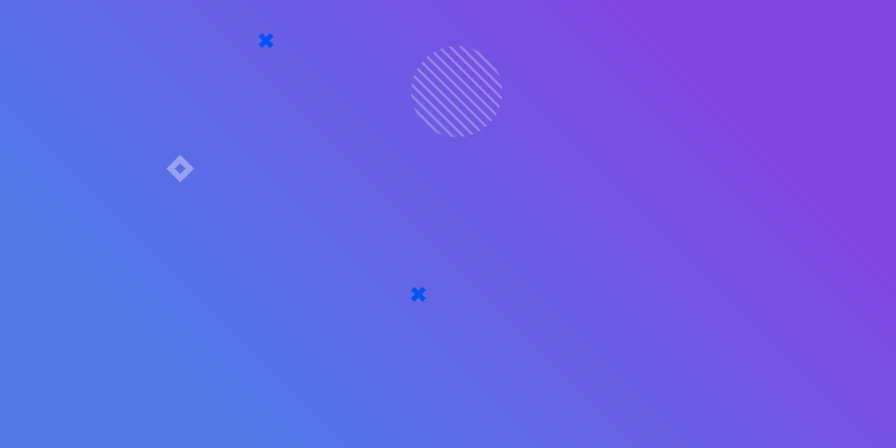
Write a Shadertoy shader that draws this background.

```glsl
#define BLUE vec3(0.32, 0.47, 0.91)
#define VIOLET vec3(0.505, 0.28, 0.88)
#define CROSS_BLUE vec3(0.0, 0.33, 0.95)
#define RAMP_START 0.65
#define RAMP_END 2.40
#define DISC_CENTER vec2(1.0195, 0.7956)
#define DISC_RADIUS 0.1016
#define STRIPE_PITCH 0.0172
#define STRIPE_HALF_WIDTH 0.0026
#define STRIPE_ALPHA 0.27
#define DIAMOND_CENTER vec2(0.4023, 0.6237)
#define DIAMOND_ALPHA 0.36

// Antialiased coverage of a signed distance in canvas heights
float coverage(float dist) {
    return clamp(0.5 - dist * iResolution.y, 0.0, 1.0);
}

float boxDistance(vec2 p, vec2 halfSize) {
    vec2 d = abs(p) - halfSize;
    return length(max(d, 0.0)) + min(max(d.x, d.y), 0.0);
}

// Turn by 45 degrees
vec2 toDiagonal(vec2 p) {
    return vec2(p.x + p.y, p.y - p.x) * 0.70711;
}

float crossDistance(vec2 p) {
    vec2 q = abs(toDiagonal(p));
    q = vec2(max(q.x, q.y), min(q.x, q.y));
    return boxDistance(q, vec2(0.0182, 0.0055));
}

float stripedDiscDistance(vec2 p) {
    float phase = toDiagonal(p).x / STRIPE_PITCH;
    float stripe = abs(fract(phase) - 0.5) * STRIPE_PITCH - STRIPE_HALF_WIDTH;
    return max(length(p) - DISC_RADIUS, stripe);
}

float hollowDiamondDistance(vec2 p) {
    vec2 q = toDiagonal(p);
    float outer = boxDistance(q, vec2(0.0218));
    float inner = boxDistance(q, vec2(0.0085));
    return max(outer, -inner);
}

void mainImage(out vec4 fragColor, in vec2 fragCoord) {
    vec2 p = fragCoord / iResolution.y;

    // Diagonal backdrop
    float ramp = (p.x + p.y - RAMP_START) / (RAMP_END - RAMP_START);
    vec3 color = mix(BLUE, VIOLET, clamp(ramp, 0.0, 1.0));

    // Translucent white ornaments
    float disc = coverage(stripedDiscDistance(p - DISC_CENTER));
    color = mix(color, vec3(1.0), STRIPE_ALPHA * disc);
    float diamond = coverage(hollowDiamondDistance(p - DIAMOND_CENTER));
    color = mix(color, vec3(1.0), DIAMOND_ALPHA * diamond);

    // Small crosses
    float crosses = min(crossDistance(p - vec2(0.594, 0.9095)),
                        crossDistance(p - vec2(0.934, 0.3430)));
    color = mix(color, CROSS_BLUE, coverage(crosses));

    fragColor = vec4(color, 1.0);
}
```
